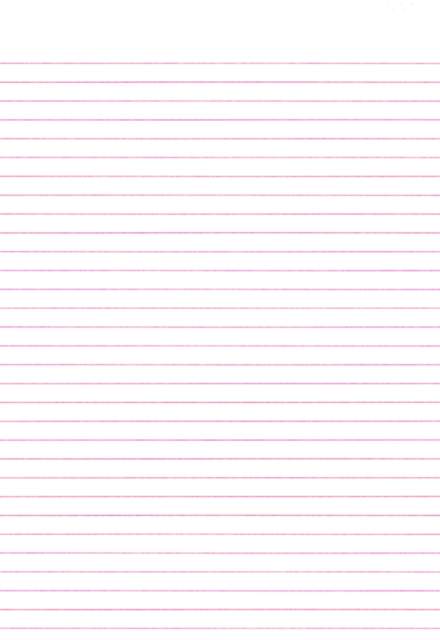
A Shadertoy shader for this pattern:

```glsl
// Ruled writing paper: 31 thin pink lines below a blank top margin.
// Each rule is a soft Gaussian stroke; layered sines and cell noise vary its
// ink strength, hue and height. Lengths are fractions of the canvas height.

const float LINE_COUNT   = 31.0;
const float TOP_LINE     = 0.9010;   // height of the highest rule
const float LINE_GAP     = 0.02943;  // distance between rules
const float LINE_SIGMA   = 0.00095;  // softness radius of a stroke
const float WAVER        = 0.00022;  // vertical drift along a rule
const float GRAIN_SIZE   = 0.0035;   // length of one ink grain
const float INK_STRENGTH = 0.80;
const float LINE_VARIATION  = 0.26;  // strength change between rules
const float GRAIN_VARIATION = 0.34;  // strength change along a rule

const vec3 PAPER       = vec3(1.0, 0.999, 1.0);
const vec3 INK_ROSE    = vec3(0.925, 0.60, 0.755);
const vec3 INK_MAGENTA = vec3(0.905, 0.61, 0.815);
const vec3 SPECK_TINT  = vec3(0.965, 0.965, 0.97);

float hash(vec2 p) {
    vec3 q = fract(vec3(p.xyx) * 0.1031);
    q += dot(q, q.yzx + 33.33);
    return fract((q.x + q.y) * q.z);
}

// Smoothly joined random cells along one rule.
float grainNoise(float x, float row) {
    float cell = floor(x);
    float t = smoothstep(0.0, 1.0, x - cell);
    return mix(hash(vec2(cell, row)), hash(vec2(cell + 1.0, row)), t);
}

// Slow variation in -1..1, different for every rule.
float slowWave(float x, float seed) {
    return 0.6 * sin(x * 9.0 + seed * 6.283)
         + 0.4 * sin(x * 23.0 + seed * 17.0);
}

// Sparse pale dust near the upper right corner.
float dust(vec2 p, float aspect, float pixel) {
    vec2 grid = p / 0.009;
    vec2 cell = floor(grid);
    vec2 center = 0.25 + 0.5 * vec2(hash(cell + 7.0), hash(cell + 19.0));
    float d = length(fract(grid) - center) * 0.009;
    float region = step(aspect - 0.09, p.x) * step(0.98, p.y);
    float present = step(0.7, hash(cell + 41.0));
    return region * present * (1.0 - smoothstep(0.0004, 0.0012 + pixel, d));
}

void mainImage(out vec4 fragColor, in vec2 fragCoord) {
    vec2 p = fragCoord / iResolution.y;
    float pixel = 1.0 / iResolution.y;

    // Nearest rule, numbered downward from the top margin.
    float row = clamp(round((TOP_LINE - p.y) / LINE_GAP), 0.0, LINE_COUNT - 1.0);
    float seed = hash(vec2(row, 3.7));
    float lineY = TOP_LINE - row * LINE_GAP + WAVER * slowWave(p.x * 0.5, seed);

    // Gaussian stroke widened by the pixel footprint, keeping its total ink.
    float sigma = length(vec2(LINE_SIGMA, 0.29 * pixel));
    float offset = (p.y - lineY) / sigma;
    float stroke = exp(-0.5 * offset * offset) * LINE_SIGMA / sigma;

    // Uneven printing between rules and along each one.
    float grain = grainNoise(p.x / GRAIN_SIZE, row) - 0.5;
    float wave = slowWave(p.x, seed);
    float strength = INK_STRENGTH * (1.0 + LINE_VARIATION * (seed - 0.5)
                   + GRAIN_VARIATION * grain + 0.10 * wave);
    float hue = clamp(hash(vec2(row, 11.3)) + 0.25 * wave, 0.0, 1.0);
    vec3 ink = mix(INK_ROSE, INK_MAGENTA, hue);

    // Paper, dust, then ink.
    vec3 color = mix(PAPER, SPECK_TINT, dust(p, iResolution.x * pixel, pixel));
    color = mix(color, ink, stroke * strength);
    fragColor = vec4(color, 1.0);
}
```
